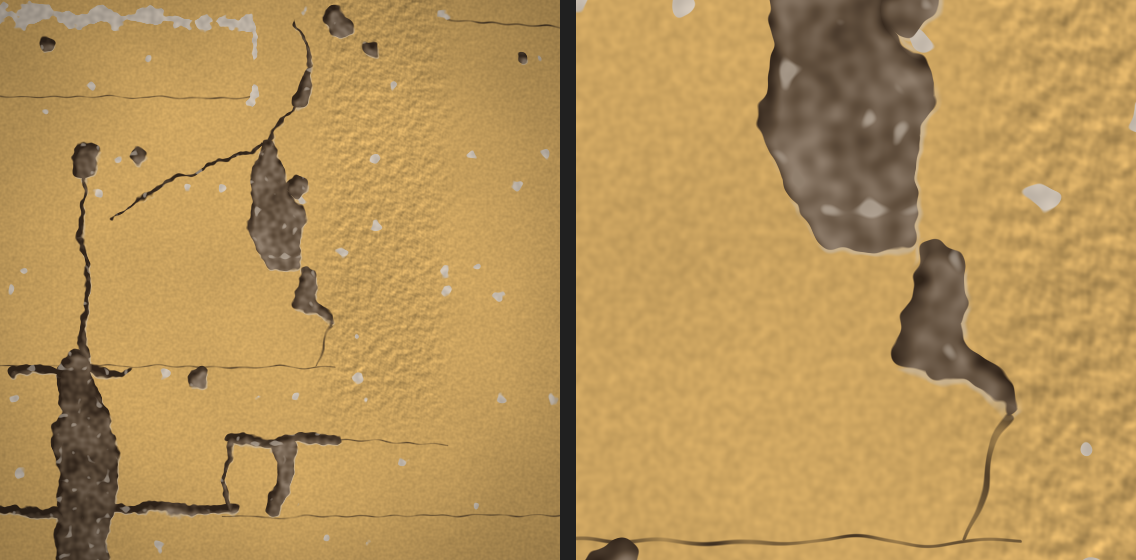
Left: the whole. Right: its middle third, enlarged.
This texture is drawn by a WebGL 1 fragment shader. Its source:

```glsl
precision highp float;

uniform vec2 u_resolution;

#define PLASTER vec3(0.80, 0.642, 0.375)
#define MORTAR_DARK vec3(0.19, 0.14, 0.10)
#define MORTAR_MID vec3(0.38, 0.31, 0.24)
#define MORTAR_LIGHT vec3(0.57, 0.50, 0.43)
#define PALE_PAINT vec3(0.79, 0.745, 0.69)
#define EDGE_WOBBLE 0.012
#define GRAIN 0.05
#define ROUGHNESS 0.30
#define VIGNETTE 0.25
#define HOLE_SHARE 0.30
#define FLECK_SHARE 0.17

float hash(vec2 p) {
  vec3 q = fract(p.xyx * 0.1031);
  q += dot(q, q.yzx + 33.33);
  return fract((q.x + q.y) * q.z);
}

float slope(vec2 cell, vec2 offset) {
  float angle = 6.2832 * hash(cell);
  return dot(vec2(cos(angle), sin(angle)), offset);
}

// Gradient noise, roughly -1 to 1
float noise(vec2 p) {
  vec2 i = floor(p), f = p - i, e = vec2(1.0, 0.0);
  vec2 w = f * f * f * (f * (f * 6.0 - 15.0) + 10.0);
  float low = mix(slope(i, f), slope(i + e, f - e), w.x);
  float high = mix(slope(i + e.yx, f - e.yx), slope(i + 1.0, f - 1.0), w.x);
  return 1.5 * mix(low, high, w.y);
}

float fbm(vec2 p) {
  return 0.55 * noise(p) + 0.3 * noise(p * 2.1 + 5.0) + 0.15 * noise(p * 4.3 + 9.0);
}

// Tapered capsule: ends in xy and zw, one radius at each end
float stroke(vec2 p, vec4 ends, vec2 radii) {
  vec2 along = ends.zw - ends.xy;
  float h = clamp(dot(p - ends.xy, along) / dot(along, along), 0.0, 1.0);
  return length(p - ends.xy - h * along) - mix(radii.x, radii.y, h);
}

// Scattered round chips, one per chosen grid cell
float chips(vec2 p, float scale, float share, float size) {
  float d = 1.0;
  for (int k = 0; k < 9; k++) {
    float n = float(k);
    vec2 cell = floor(p * scale) + vec2(mod(n, 3.0), floor(n / 3.0)) - 1.0;
    vec2 center = (cell + 0.2 + 0.6 * vec2(hash(cell + 7.0), hash(cell + 19.0))) / scale;
    float radius = size * (0.5 + hash(cell + 31.0));
    if (hash(cell + scale) < share) d = min(d, length(p - center) - radius);
  }
  return d;
}

vec2 wobble(vec2 p) {
  return p + EDGE_WOBBLE * vec2(noise(p * 17.0), noise(p * 17.0 + 40.0))
    + 0.4 * EDGE_WOBBLE * vec2(noise(p * 48.0), noise(p * 48.0 + 70.0));
}

// Signed distance to places where the plaster has fallen away
float damage(vec2 p) {
  vec2 q = wobble(p);
  float d = chips(q, 5.0, HOLE_SHARE, 0.016);
  // Left column and its crack
  d = min(d, stroke(q, vec4(0.13, 0.34, 0.155, 0.21), vec2(0.028, 0.057)));
  d = min(d, stroke(q, vec4(0.155, 0.21, 0.145, -0.02), vec2(0.057, 0.045)));
  d = min(d, stroke(q, vec4(0.03, 0.338, 0.23, 0.342), vec2(0.009, 0.005)));
  d = min(d, stroke(q, vec4(0.148, 0.69, 0.147, 0.36), vec2(0.003, 0.007)));
  d = min(d, stroke(q, vec4(0.15, 0.73, 0.15, 0.70), vec2(0.019, 0.024)));
  // Central wound
  d = min(d, stroke(q, vec4(0.47, 0.74, 0.488, 0.60), vec2(0.011, 0.054)));
  d = min(d, stroke(q, vec4(0.488, 0.60, 0.505, 0.55), vec2(0.054, 0.038)));
  d = min(d, stroke(q, vec4(0.55, 0.51, 0.545, 0.47), vec2(0.017, 0.021)));
  d = min(d, stroke(q, vec4(0.545, 0.47, 0.59, 0.42), vec2(0.019, 0.002)));
  // Cracks climbing from it
  d = min(d, stroke(q, vec4(0.20, 0.62, 0.46, 0.745), vec2(0.002, 0.004)));
  d = min(d, stroke(q, vec4(0.47, 0.74, 0.54, 0.82), vec2(0.004, 0.003)));
  d = min(d, stroke(q, vec4(0.54, 0.825, 0.56, 0.88), vec2(0.018, 0.005)));
  d = min(d, stroke(q, vec4(0.56, 0.88, 0.53, 0.96), vec2(0.004, 0.003)));
  d = min(d, stroke(q, vec4(0.595, 0.97, 0.61, 0.95), vec2(0.018, 0.022)));
  // Lower joints
  d = min(d, stroke(q, vec4(0.41, 0.215, 0.61, 0.215), vec2(0.008, 0.009)));
  d = min(d, stroke(q, vec4(0.51, 0.20, 0.49, 0.09), vec2(0.022, 0.012)));
  d = min(d, stroke(q, vec4(0.41, 0.215, 0.40, 0.09), vec2(0.004, 0.005)));
  d = min(d, stroke(q, vec4(-0.02, 0.09, 0.41, 0.09), vec2(0.008, 0.010)));
  return d + 0.002 * noise(p * 95.0);
}

// Fine cracks following the courses beneath
float hairlines(vec2 p) {
  vec2 q = p + 0.005 * vec2(noise(p * 30.0), noise(p * 23.0 + 8.0));
  float d = stroke(q, vec4(0.0, 0.828, 0.45, 0.825), vec2(0.001));
  d = min(d, stroke(q, vec4(0.0, 0.347, 0.60, 0.344), vec2(0.001)));
  d = min(d, stroke(q, vec4(0.59, 0.42, 0.565, 0.345), vec2(0.002, 0.001)));
  d = min(d, stroke(q, vec4(0.60, 0.215, 0.80, 0.205), vec2(0.001)));
  d = min(d, stroke(q, vec4(0.40, 0.077, 1.0, 0.08), vec2(0.001)));
  return min(d, stroke(q, vec4(0.80, 0.965, 1.0, 0.95), vec2(0.0015)));
}

void main() {
  vec2 p = gl_FragCoord.xy / u_resolution;
  float soft = 1.0 / u_resolution.y;

  // Plaster: broad stains, fine grain and a coarse band lit from above
  float coarse = smoothstep(0.53, 0.62, p.x) * (1.0 - smoothstep(0.74, 0.84, p.x)) * smoothstep(0.15, 0.35, p.y);
  vec2 light = vec2(-0.002, 0.004);
  float relief = fbm(p * 60.0) - fbm((p + light) * 60.0);
  float tone = 1.0 + 0.05 * fbm(p * 5.0) + GRAIN * (noise(p * 190.0) + 0.6 * noise(p * 100.0));
  tone += ROUGHNESS * relief * mix(0.15, 1.0, coarse) - 0.03 * coarse;
  vec3 color = PLASTER * tone;
  float hair = 1.0 - smoothstep(-soft, soft, hairlines(p));
  color = mix(color, MORTAR_DARK, hair * clamp(0.55 + 0.5 * noise(p * 35.0), 0.0, 0.9));

  // Pale flakes: loose flecks and peeled strips
  float flake = chips(p, 16.0, FLECK_SHARE, 0.006) + 0.006 * noise(p * 75.0);
  float strip = min(stroke(p, vec4(0.0, 0.975, 0.44, 0.96), vec2(0.014, 0.006)),
                    stroke(p, vec4(0.455, 0.93, 0.45, 0.79), vec2(0.001)));
  flake = min(flake, strip + 0.020 * noise(p * 28.0) + 0.007 * noise(p * 85.0));
  vec3 paint = PALE_PAINT * (1.0 + 0.09 * noise(p * 90.0));
  color = mix(color, paint, 1.0 - smoothstep(-soft, soft, flake));

  // Exposed mortar, shaded by the upper rim, with a bright lower lip
  float d = damage(p), above = damage(p + vec2(-0.004, 0.010));
  float lip = (1.0 - smoothstep(0.001, 0.004, d)) * smoothstep(0.0, 0.006, d - above);
  color = mix(color, PALE_PAINT, 0.55 * lip);
  float leftColumn = 1.0 - smoothstep(0.20, 0.32, p.x + 0.3 * max(p.y - 0.35, 0.0));
  float worn = 0.72 + 0.5 * fbm(p * 15.0) + 0.25 * noise(p * 85.0) - 0.30 * leftColumn;
  worn -= 0.65 * smoothstep(-0.008, 0.006, above);
  vec3 mortar = mix(MORTAR_DARK, MORTAR_MID, clamp(worn * 2.0, 0.0, 1.0));
  mortar = mix(mortar, MORTAR_LIGHT, clamp(worn * 2.0 - 1.0, 0.0, 1.0));
  mortar = mix(mortar, PALE_PAINT, 0.6 * smoothstep(0.45, 0.75, noise(p * 60.0 + 3.0)));
  color = mix(color, mortar, 1.0 - smoothstep(-soft, soft, d));

  color *= 1.0 - VIGNETTE * smoothstep(0.30, 0.75, length(p - 0.5));
  gl_FragColor = vec4(color, 1.0);
}
```
